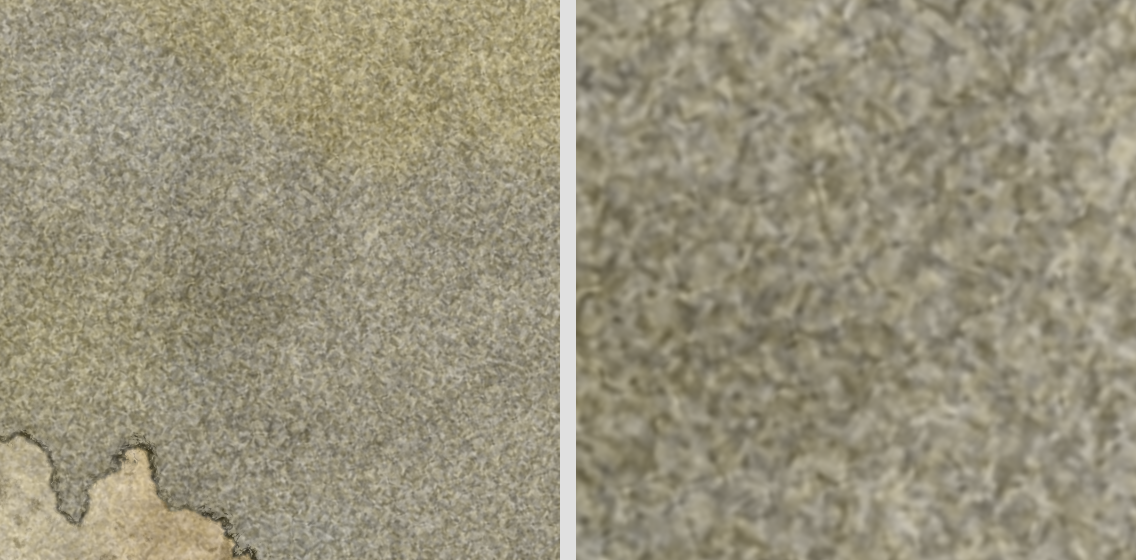
Left, the full canvas; right, a detail of the centre.
Reproduce this texture procedurally as a WebGL 1 fragment shader.

```glsl
precision highp float;
// Weathered stone: a fine-grained grey face with ochre and olive stains,
// and a pale flaking crust with a dark ragged rim at the lower left.
// Stains are soft masks bent by fractal noise; grain is rotated value noise.

uniform vec2 u_resolution;

float hash(vec2 p) {
  vec3 q = fract(p.xyx * vec3(0.1031, 0.1030, 0.0973));
  q += dot(q, q.yzx + 33.33);
  return fract((q.x + q.y) * q.z);
}

// Value noise, centred on zero
float noise(vec2 p) {
  vec2 cell = floor(p);
  vec2 f = fract(p);
  f = f * f * (3.0 - 2.0 * f);
  float low = mix(hash(cell), hash(cell + vec2(1.0, 0.0)), f.x);
  float high = mix(hash(cell + vec2(0.0, 1.0)), hash(cell + 1.0), f.x);
  return mix(low, high, f.y) - 0.5;
}

mat2 rotation(float angle) {
  return mat2(cos(angle), sin(angle), -sin(angle), cos(angle));
}

float fbm(vec2 p) {
  float sum = 0.0;
  float weight = 0.6;
  for (int i = 0; i < 5; i++) {
    sum += weight * noise(p);
    p = rotation(0.65) * p * 2.03 + 17.3;
    weight *= 0.53;
  }
  return sum;
}

// Soft elliptical spot: 1 at the centre, fading outwards
float spot(vec2 p, vec2 centre, vec2 radius) {
  vec2 d = (p - centre) / radius;
  return exp(-dot(d, d));
}

float bump(float x, float centre, float width) {
  float d = (x - centre) / width;
  return exp(-d * d);
}

// Positive inside the crust
float crustField(vec2 p) {
  p += 0.055 * vec2(fbm(p * 17.0 + 40.0), fbm(p * 17.0 + 71.0));
  float top = 0.22 - 0.48 * p.x - 0.08 * bump(p.x, 0.14, 0.05)
            + 0.09 * bump(p.x, 0.235, 0.05) + 0.055 * bump(p.x, 0.35, 0.045);
  return top - p.y + 0.025 * fbm(p * 30.0);
}

void main() {
  vec2 uv = gl_FragCoord.xy / u_resolution;
  vec2 bent = uv + 0.13 * vec2(fbm(uv * 6.0 + 5.0), fbm(uv * 6.0 + 29.0));

  // Grey stone and its broad stains
  vec3 color = vec3(0.595, 0.572, 0.495);
  float ochreEdge = 0.71 + 0.32 * (1.0 - smoothstep(0.1, 0.6, bent.x));
  float ochre = smoothstep(-0.06, 0.08, bent.y - ochreEdge);
  color = mix(color, vec3(0.655, 0.617, 0.475), 0.9 * ochre);
  float olive = spot(bent, vec2(0.08, 0.42), vec2(0.26, 0.16))
              + 0.6 * spot(bent, vec2(0.03, 0.83), vec2(0.07, 0.06));
  color = mix(color, vec3(0.605, 0.575, 0.445), 0.8 * min(olive, 1.0));
  float bluish = spot(bent, vec2(0.33, 0.31), vec2(0.06, 0.07))
               + spot(bent, vec2(0.20, 0.79), vec2(0.16, 0.12))
               + spot(bent, vec2(0.53, 0.04), vec2(0.11, 0.06));
  color = mix(color, vec3(0.63, 0.62, 0.56), 0.65 * min(bluish, 1.0));

  // Dusky smear left of centre, dark ochre patch with a firmer left edge
  color -= 0.06 * spot(bent, vec2(0.35, 0.49), vec2(0.11, 0.15));
  color -= 0.035 * spot(bent, vec2(0.43, 0.28), vec2(0.07, 0.06));
  float patchMask = spot(bent, vec2(0.56, 0.80), vec2(0.17, 0.06))
                  * smoothstep(0.485, 0.505, uv.x + 0.03 * fbm(uv * 20.0));
  color = mix(color, vec3(0.57, 0.53, 0.39), 0.7 * patchMask);
  color += 0.06 * spot(bent, vec2(0.67, 0.89), vec2(0.03, 0.04));
  color += vec3(0.09, 0.088, 0.08) * fbm(uv * 9.0 + 53.0);

  // Crust: distance to its edge from the field and its slope
  float field = crustField(uv);
  vec2 slope = vec2(crustField(uv + vec2(0.002, 0.0)) - field,
                    crustField(uv + vec2(0.0, 0.002)) - field) / 0.002;
  float edge = field / max(length(slope), 0.6);
  float crust = smoothstep(-0.003, 0.003, edge);
  vec3 crustColor = mix(vec3(0.745, 0.705, 0.595), vec3(0.73, 0.66, 0.52),
                        smoothstep(0.1, 0.3, uv.x));
  crustColor += 0.2 * fbm(uv * 22.0 + 90.0);
  crustColor -= 0.16 * smoothstep(0.12, 0.35, fbm(uv * 30.0 + 13.0));
  color -= 0.05 * exp(-max(-edge, 0.0) / 0.03);
  color = mix(color, crustColor, crust);
  float rimStrength = smoothstep(-0.25, 0.15, fbm(uv * 13.0 + 61.0));
  float rim = exp(-pow((edge + 0.003) / 0.0055, 2.0));
  color = mix(color, vec3(0.27, 0.25, 0.18), rim * (0.3 + 0.5 * rimStrength));

  // Fine grain with a slight colour drift
  vec2 grainUv = uv + 0.006 * vec2(noise(uv * 70.0), noise(uv * 70.0 + 37.0));
  float grain = 0.21 * noise(rotation(0.5) * grainUv * 185.0)
              + 0.13 * noise(rotation(1.2) * grainUv * 115.0 + 9.0)
              + 0.08 * noise(rotation(2.1) * uv * 250.0 + 21.0);
  float tint = noise(rotation(0.9) * uv * 95.0 + 83.0);
  color += grain * mix(1.0, 0.65, crust);
  color += tint * vec3(0.015, 0.005, -0.05);

  gl_FragColor = vec4(clamp(color, 0.0, 1.0), 1.0);
}
```
